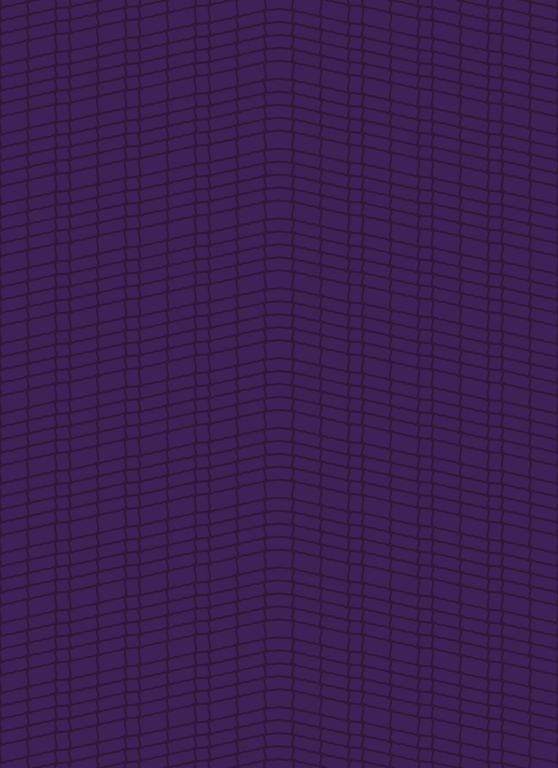
Give the GLSL for this pattern, as a Shadertoy shader.

```glsl
// Signed distance to a box with rounded corners
float roundedBox(vec2 p, vec2 halfSize, float radius) {
    vec2 q = abs(p) - halfSize + radius;
    return length(max(q, 0.0)) + min(max(q.x, q.y), 0.0) - radius;
}

// Downward drift of a row away from the axis, in small soft stairs
float rowDrop(float tile, float f) {
    float run = max(f - 1.0, 0.0);
    float stairs = run - sin(9.4248 * run) / 9.4248;
    return 0.2 * tile + 0.02 * min(f, 1.0) + 0.045 * stairs;
}

// Centre and half width of the column, in fifths of a tile
vec2 columnAt(float tile, float f) {
    if (f < 1.0) return tile < 0.5 ? vec2(0.0, 1.0) : vec2(0.5, 0.5);
    return vec2(f < 3.0 ? 2.0 : 4.0, 1.0);
}

// Centre and half height of the row: one tall, then four short
vec2 rowAt(float s) {
    if (s < 0.257) return vec2(0.1285);
    float pitch = 0.743 / 4.0;
    return vec2(0.257 + pitch * (floor((s - 0.257) / pitch) + 0.5), 0.5 * pitch);
}

void mainImage(out vec4 fragColor, in vec2 fragCoord) {
    vec2 uv = fragCoord / iResolution.xy;

    // Eight tiles across, mirrored about the axis, and eleven down
    float across = abs(uv.x - 0.5) * 8.0;
    float down = (1.0 - uv.y) * 11.0;
    float pixel = 11.0 / iResolution.y;

    // Chevron rows
    float s = fract(down - rowDrop(floor(across), fract(across) * 5.0) + 0.1285);
    vec2 row = rowAt(s);
    float inRow = (s - row.x) / row.y;

    // Columns with slightly scalloped sides
    across = abs(across + 0.009 * sin(3.1416 * inRow) * smoothstep(0.05, 0.2, across));
    float tile = floor(across);
    float f = fract(across) * 5.0;
    vec2 column = columnAt(tile, f);

    // Rounded scale and the dark seam around it
    vec2 p = vec2((f - column.x) / 5.0, s - row.x);
    float d = roundedBox(p, vec2(column.y / 5.0, row.y), 0.045);
    float seam = smoothstep(-0.6 * pixel, 0.6 * pixel, d + 0.0155);

    vec3 scaleColor = vec3(0.243, 0.13, 0.342);
    vec3 seamColor = vec3(0.187, 0.098, 0.215);
    fragColor = vec4(mix(scaleColor, seamColor, seam), 1.0);
}
```
